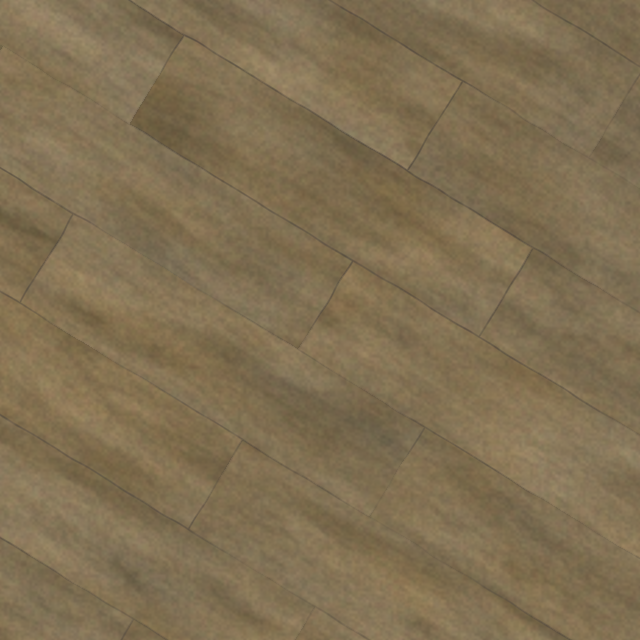
Write a Shadertoy shader that draws this texture.

```glsl
// Worn brown plank floor laid diagonally, with joints staggered on alternate rows.
// The canvas is rotated into plank space (along, across); every plank gets its own
// noise streaks, knots and tone, then faint broken seams and a fine mottled grain.

#define ANGLE 0.548
#define PLANK_WIDTH 0.1643
#define PLANK_LENGTH 0.641
#define ROW_ORIGIN 0.0600
#define JOINT_ORIGIN 0.6823
#define STAGGER 0.2317
#define SEAM_RADIUS 0.0027
#define SEAM_STRENGTH 0.78
#define GRAIN 0.19
#define DARK_WOOD vec3(0.400, 0.345, 0.242)
#define LIGHT_WOOD vec3(0.582, 0.507, 0.382)
#define SEAM_COLOR vec3(0.335, 0.297, 0.250)

float hash(vec2 p) {
    return fract(sin(dot(p, vec2(127.1, 311.7))) * 43758.5);
}

float noise(vec2 p) {
    vec2 i = floor(p), f = fract(p);
    f = f * f * (3.0 - 2.0 * f);
    return mix(mix(hash(i), hash(i + vec2(1, 0)), f.x),
               mix(hash(i + vec2(0, 1)), hash(i + vec2(1, 1)), f.x), f.y);
}

float fbm(vec2 p) {
    float sum = 0.0, amp = 0.533;
    for (int i = 0; i < 4; i++) {
        sum += amp * noise(p);
        p = p * 2.03 + 17.3;
        amp *= 0.5;
    }
    return sum;
}

// Dark elongated spots scattered inside one plank; local is measured from its corner
float knots(vec2 local, vec2 id) {
    float shade = 0.0;
    for (float i = 0.0; i < 3.0; i++) {
        vec2 seed = id * 3.7 + i * 11.3;
        vec2 center = vec2(hash(seed), mix(0.2, 0.8, hash(seed + 5.1)))
                    * vec2(PLANK_LENGTH, PLANK_WIDTH);
        vec2 d = (local - center) / vec2(mix(0.015, 0.045, hash(seed + 9.2)), 0.011);
        d += 1.3 * (vec2(noise(local * 60.0 + seed), noise(local * 60.0 - seed)) - 0.5);
        shade += exp(-dot(d, d)) * hash(seed + 2.6);
    }
    return shade;
}

// Brightness of the wood: broad blotches, long streaks and thin fibres
float woodTone(vec2 q, vec2 local, vec2 id) {
    vec2 offset = 40.0 * vec2(hash(id), hash(id + 3.3));
    float bend = 0.025 * (noise(q * 7.0 + offset) - 0.5);
    vec2 w = vec2(q.x, q.y + bend);
    float tone = 0.60 + 0.10 * (hash(id + 7.7) - 0.5);
    tone += 0.62 * (fbm(w * vec2(3.0, 9.0) + offset) - 0.5);
    tone += 0.80 * (fbm(w * vec2(5.5, 25.0) + offset) - 0.5);
    tone += 0.16 * (noise(w * vec2(25.0, 130.0) + offset) - 0.5);
    float streak = smoothstep(0.55, 0.85, noise(w * vec2(5.0, 22.0) - offset));
    return tone - 0.24 * streak - 0.34 * knots(local, id);
}

// Soft groove that fades to nothing at its radius
float seam(float dist, float pixel) {
    return 1.0 - smoothstep(0.0, max(SEAM_RADIUS, 1.2 * pixel), dist);
}

void mainImage(out vec4 fragColor, in vec2 fragCoord) {
    float pixel = 1.0 / iResolution.y;
    vec2 p = fragCoord * pixel;
    p.y = 1.0 - p.y;

    // Plank space: x runs along the boards, y across them
    float c = cos(ANGLE), s = sin(ANGLE);
    vec2 q = vec2(c * p.x + s * p.y, c * p.y - s * p.x);
    vec2 wobble = 0.003 * (vec2(noise(q * 30.0), noise(q * 30.0 + 31.0)) - 0.5);

    // Row and plank index
    float across = (q.y + wobble.y - ROW_ORIGIN) / PLANK_WIDTH;
    float row = floor(across);
    float jointStart = JOINT_ORIGIN + STAGGER * mod(row, 2.0);
    float along = (q.x + wobble.x - jointStart) / PLANK_LENGTH;
    vec2 id = vec2(floor(along), row);
    vec2 local = vec2(fract(along) * PLANK_LENGTH, fract(across) * PLANK_WIDTH);

    // Wood with slightly warm and cool patches
    vec3 color = mix(DARK_WOOD, LIGHT_WOOD, woodTone(q, local, id));
    float warmth = fbm(q * vec2(6.0, 14.0) + id * 5.3) - 0.5;
    color += warmth * vec3(0.035, 0.0, -0.05);

    // Seams, worn away over long stretches and broken up at small scale
    vec2 edge = min(local, vec2(PLANK_LENGTH, PLANK_WIDTH) - local);
    float wear = mix(0.25, 1.0, smoothstep(0.2, 0.65, noise(q * vec2(5.0, 9.0) + 8.0)));
    wear *= mix(0.5, 1.0, noise(q * 75.0 + 5.0));
    float line = max(seam(edge.y, pixel), seam(edge.x, pixel));
    color = mix(color, SEAM_COLOR, SEAM_STRENGTH * line * wear);

    // Fine mottled grain with a little colour variation
    float mottle = 0.45 * noise(p * 230.0) + 0.25 * noise(p * 120.0 + 9.0)
                 + 0.30 * noise(q * vec2(90.0, 170.0)) - 0.5;
    vec3 tint = vec3(noise(p * 110.0 + 3.0), noise(p * 110.0 + 47.0),
                     noise(p * 110.0 + 91.0)) - 0.5;
    color *= 1.0 + GRAIN * mottle + 0.045 * tint;

    // Uneven light: darker toward the upper right corner
    color *= 1.015 - 0.07 * smoothstep(0.75, 0.0, distance(p, vec2(1.0, 0.0)));
    fragColor = vec4(color, 1.0);
}
```
